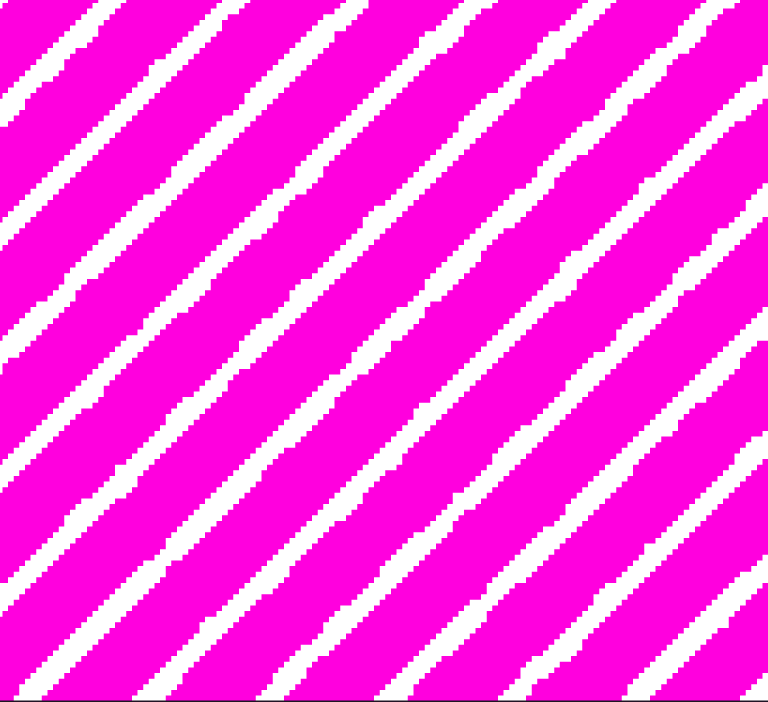
A WebGL 2 fragment shader for this pattern:

```glsl
#version 300 es
precision highp float;
// White diagonal stripes on magenta, drawn in coarse square cells.
// Each cell is tested against a 45 degree stripe whose two edges wander
// with gradient noise; a small box of samples smooths the cell borders.

uniform vec2 u_resolution;
out vec4 fragColor;

const vec3 MAGENTA = vec3(1.0, 0.0, 0.87);
const vec3 WHITE = vec3(1.0);
const vec3 RULE_COLOR = vec3(0.12, 0.08, 0.14);

const float CELLS_ACROSS = 136.4;            // cells per canvas width
const vec2 GRID_OFFSET = vec2(0.43, 0.53);   // partial cells at the top left
const float STRIPE_PERIOD = 21.63;           // in cells, along x
const float STRIPE_START = 19.3;
const float HALF_WIDTH = 2.7;
const float WOBBLE = 1.7;
const float WOBBLE_LENGTH = 13.0;
const float RULE_HEIGHT = 0.0018;            // in canvas widths
const int SAMPLES = 4;

float hash(vec2 p) {
    vec3 q = fract(vec3(p.xyx) * 0.1031);
    q += dot(q, q.yzx + 33.33);
    return fract((q.x + q.y) * q.z);
}

// One-dimensional gradient noise, about -0.5 to 0.5
float gradientNoise(float x, float seed) {
    float i = floor(x);
    float f = x - i;
    float slopeA = 2.0 * hash(vec2(i, seed)) - 1.0;
    float slopeB = 2.0 * hash(vec2(i + 1.0, seed)) - 1.0;
    float blend = f * f * f * (f * (f * 6.0 - 15.0) + 10.0);
    return mix(slopeA * f, slopeB * (f - 1.0), blend);
}

// 1 inside a stripe, 0 outside; constant over each cell
float stripeCell(vec2 cell, float period, float halfWidth, float wobble) {
    float across = cell.x + cell.y - STRIPE_START;
    float along = (cell.x - cell.y) / WOBBLE_LENGTH;
    float index = floor(across / period + 0.5);
    float offset = across - index * period;
    float seed = 2.0 * index + 40.0;
    float upper = -halfWidth + wobble * gradientNoise(along + 0.37 * index, seed);
    float lower = halfWidth + wobble * gradientNoise(along + 0.61 * index, seed + 1.0);
    return step(upper, offset) * step(offset, lower);
}

// Colour at a point given in canvas widths from the lower left
vec3 patternColor(vec2 point, float top) {
    vec2 grid = vec2(point.x, top - point.y) * CELLS_ACROSS - GRID_OFFSET;
    vec2 cell = floor(grid) + 0.5;
    float stripe = stripeCell(cell, STRIPE_PERIOD, HALF_WIDTH, WOBBLE);
    vec3 color = mix(MAGENTA, WHITE, stripe);
    return mix(RULE_COLOR, color, step(RULE_HEIGHT, point.y));
}

void main() {
    float top = u_resolution.y / u_resolution.x;
    vec3 sum = vec3(0.0);
    // Box filter over the pixel
    for (int j = 0; j < SAMPLES; j++) {
        for (int i = 0; i < SAMPLES; i++) {
            vec2 jitter = (vec2(i, j) + 0.5) / float(SAMPLES) - 0.5;
            sum += patternColor((gl_FragCoord.xy + jitter) / u_resolution.x, top);
        }
    }
    fragColor = vec4(sum / float(SAMPLES * SAMPLES), 1.0);
}
```
